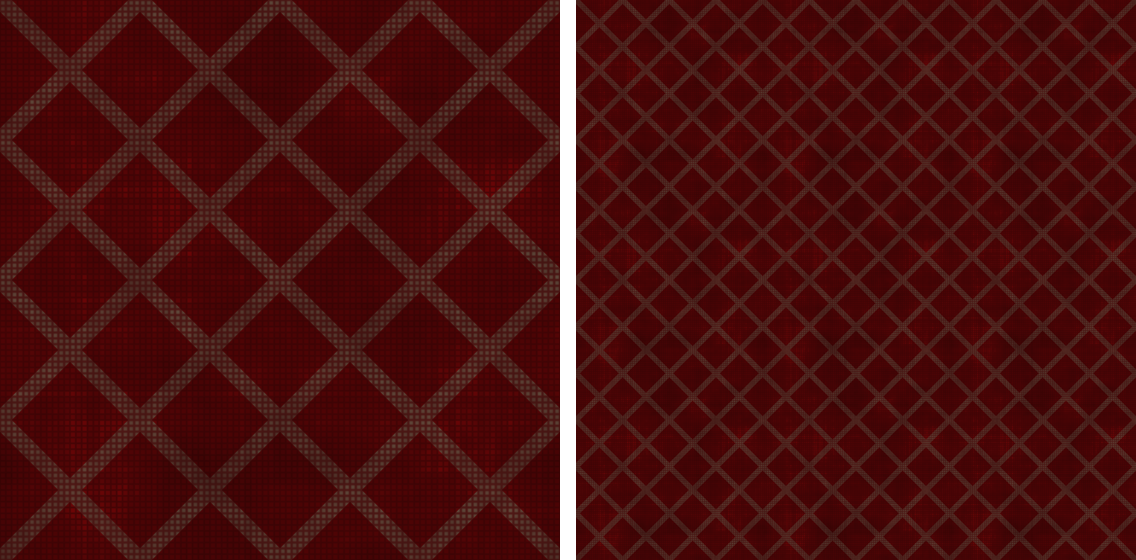
Left: one tile. Right: repeated 3 by 3.
Reproduce this pattern procedurally as a WebGL 2 fragment shader.

```glsl
#version 300 es
precision highp float;

uniform vec2 u_resolution;
out vec4 fragColor;

const float REPEATS = 4.0;
const float THREADS = 96.0;
const float BAND_HALF_WIDTH = 0.084;

const vec3 RED_GAP = vec3(0.247, 0.016, 0.019);
const vec3 RED_THREAD = vec3(0.302, 0.017, 0.021);
const vec3 BAND_GAP = vec3(0.282, 0.085, 0.075);
const vec3 BAND_THREAD = vec3(0.332, 0.222, 0.180);

// Integer hash of a non-negative cell, from 0 to 1
float hash(vec2 cell, uint seed) {
    uvec2 q = uvec2(cell);
    uint h = q.x * 1597334677u ^ q.y * 3812015801u ^ seed * 2654435769u;
    h = (h ^ (h >> 16)) * 2246822519u;
    h = (h ^ (h >> 13)) * 3266489917u;
    h ^= h >> 16;
    return float(h >> 8) / 16777216.0;
}

// Value noise that wraps after a whole number of cells
float wrappedNoise(vec2 uv, float cells, uint seed) {
    vec2 p = uv * cells;
    vec2 i = floor(p);
    vec2 f = fract(p);
    f = f * f * (3.0 - 2.0 * f);
    vec2 lo = mod(i, cells);
    vec2 hi = mod(i + 1.0, cells);
    float bottom = mix(hash(lo, seed), hash(vec2(hi.x, lo.y), seed), f.x);
    float top = mix(hash(vec2(lo.x, hi.y), seed), hash(hi, seed), f.x);
    return mix(bottom, top, f.y);
}

// Layered noise, centred on zero
float wear(vec2 uv, float cells, uint seed) {
    float sum = 0.0;
    float weight = 0.5;
    for (uint octave = 0u; octave < 4u; octave++) {
        sum += weight * (wrappedNoise(uv, cells, seed + octave) - 0.5);
        cells *= 2.0;
        weight *= 0.6;
    }
    return sum;
}

// Coverage of the crossing diagonal bands
float latticeMask(vec2 uv, float repeats, float halfWidth, float blur) {
    vec2 p = uv * repeats;
    vec2 diagonals = vec2(p.x + p.y, p.x - p.y);
    vec2 toLine = abs(fract(diagonals + 0.5) - 0.5);
    float d = min(toLine.x, toLine.y) - halfWidth;
    return 1.0 - smoothstep(-blur, blur, d);
}

// Soft square of each thread crossing: 0 in the gaps, 1 at the centre
float weaveHeight(vec2 uv, float threads, float softness) {
    vec2 f = fract(uv * threads);
    vec2 ridge = smoothstep(0.0, softness, 1.0 - abs(2.0 * f - 1.0));
    return ridge.x * ridge.y;
}

// Uneven tone of single warp and weft threads, centred on zero
float threadTone(vec2 uv, float threads) {
    vec2 cell = mod(floor(uv * threads), threads);
    float warp = hash(vec2(cell.x, 0.0), 21u);
    float weft = hash(vec2(0.0, cell.y), 22u);
    return 0.45 * (warp + weft - 1.0) + 0.2 * (hash(cell, 23u) - 0.5);
}

void main() {
    vec2 uv = gl_FragCoord.xy / u_resolution;
    float blur = REPEATS / min(u_resolution.x, u_resolution.y);

    float band = latticeMask(uv, REPEATS, BAND_HALF_WIDTH, blur);
    float groundWeave = weaveHeight(uv, THREADS, 0.6);
    float bandWeave = weaveHeight(uv, THREADS, 0.8);
    float tone = threadTone(uv, THREADS);
    float fading = wear(uv, 6.0, 3u);
    float soiling = wear(uv, 12.0, 11u);

    // Woven ground and pale bands
    vec3 ground = mix(RED_GAP, RED_THREAD, groundWeave);
    float paleness = bandWeave * (1.0 + 0.5 * tone + 0.6 * soiling);
    vec3 ribbon = mix(BAND_GAP, BAND_THREAD, paleness);

    // Scattered stitches of stronger red
    float glow = smoothstep(0.08, 0.45, fading + 0.5 * tone);
    ground.r += 0.07 * glow * groundWeave;

    // Faded patches and uneven threads
    ground *= 1.0 + 0.36 * fading + 0.1 * soiling + 0.13 * tone;
    ribbon *= 1.0 + 0.26 * fading + 0.12 * soiling + 0.1 * tone;

    fragColor = vec4(mix(ground, ribbon, band), 1.0);
}
```
